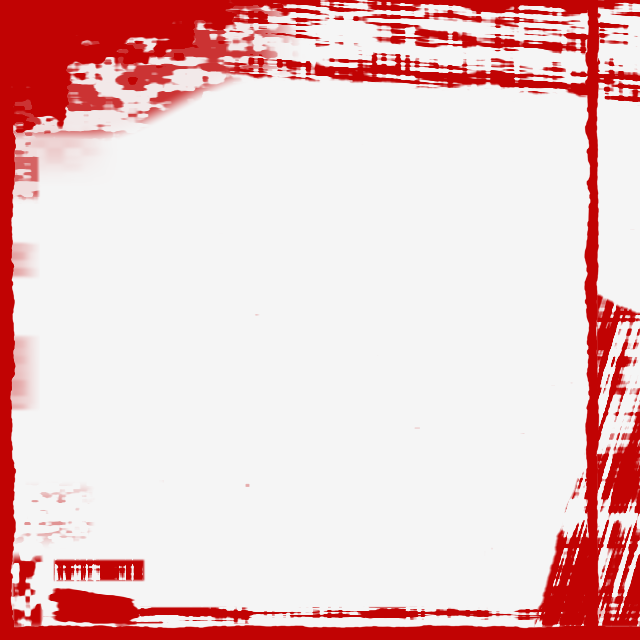
Give the GLSL for this background, as a three.js fragment shader.

```glsl
// Grunge frame: rough red bars and dry-brush scratches around an empty pale sheet.
varying vec2 vUv;

const vec3 PAPER = vec3(0.96);
const vec3 INK = vec3(0.755, 0.01, 0.01);
const float LEFT_EDGE = 0.021;
const float BOTTOM_EDGE = 0.021;
const vec2 BAR = vec2(0.918, 0.934);    // left and right side of the upright bar
const float ROUGHNESS = 0.0045;
const float EDGE_BLUR = 0.0012;
const float TOP_TILT = 0.06;            // fall of the top strokes
const float SIDE_LEAN = 0.29;           // lean of the lower right strokes
const float SCRATCH_BLUR = 0.07;

float hash(vec2 p) {
  vec3 q = fract(p.xyx * vec3(0.1031, 0.1030, 0.0973));
  q += dot(q, q.yzx + 33.33);
  return fract((q.x + q.y) * q.z);
}

// Blocky cell noise: each cell keeps a flat core with short blends between.
float cells(vec2 p) {
  vec2 i = floor(p);
  vec2 f = smoothstep(0.2, 0.8, fract(p));
  float low = mix(hash(i), hash(i + vec2(1.0, 0.0)), f.x);
  float high = mix(hash(i + vec2(0.0, 1.0)), hash(i + vec2(1.0, 1.0)), f.x);
  return mix(low, high, f.y);
}

// Dry-brush marks; amount is roughly the share of the area that is inked.
float scratches(vec2 p, vec2 freq, float amount) {
  float n = 0.48 * cells(p * freq)
          + 0.30 * cells(p * freq * vec2(2.3, 2.1) + 17.0)
          + 0.22 * cells(p * freq.yx * vec2(0.9, 1.6) + 41.0);
  return smoothstep(-SCRATCH_BLUR, SCRATCH_BLUR, n + amount - 1.0);
}

float wobble(float t, float seed) {
  float n = cells(vec2(t * 45.0, seed)) + 0.6 * cells(vec2(t * 140.0, seed + 5.0));
  return ROUGHNESS * (n - 0.8 + 0.4 * sin(t * 23.0 + seed));
}

float below(float v, float edge, float blur) {
  return 1.0 - smoothstep(edge - blur, edge + blur, v);
}

float box(vec2 p, vec2 lo, vec2 hi, vec2 blur) {
  vec2 m = smoothstep(lo - blur, lo + blur, p) * (1.0 - smoothstep(hi - blur, hi + blur, p));
  return m.x * m.y;
}

float bump(float v, float center, float width) {
  float d = (v - center) / width;
  return exp(-d * d);
}

float frameBars(vec2 p) {
  float ink = below(p.x, LEFT_EDGE + wobble(p.y, 3.0), EDGE_BLUR);
  ink = max(ink, below(p.y, BOTTOM_EDGE + 0.5 * wobble(p.x, 11.0), EDGE_BLUR));
  float barLeft = BAR.x + wobble(p.y, 23.0);
  float barRight = BAR.y + 0.5 * wobble(p.y, 37.0);
  return max(ink, below(p.x, barRight, EDGE_BLUR) - below(p.x, barLeft, EDGE_BLUR));
}

float topStrokes(vec2 p) {
  float beyond = step(BAR.y, p.x);
  float s = p.y + TOP_TILT * (p.x - 0.4) - 0.02 * beyond;
  float amount = 0.45 + 0.22 * smoothstep(0.975, 1.0, p.y)
    + 0.16 * bump(s, 0.897, 0.009) - 0.22 * bump(s, 0.935, 0.014)
    + 0.15 * box(p, vec2(0.88, 0.93), vec2(0.92, 1.0), vec2(0.01));
  float lower = 0.881 - 0.025 * beyond + wobble(p.x, 51.0);
  float area = smoothstep(lower - 0.003, lower + 0.003, s) * smoothstep(0.3, 0.38, p.x);
  return area * scratches(vec2(p.x, s), vec2(13.0, 150.0), amount);
}

float cornerMass(vec2 p) {
  // Heavy paint thins toward a stepped lower edge.
  float heavy = mix(0.81, 0.905, smoothstep(0.09, 0.12, p.x))
    + 0.045 * smoothstep(0.2, 0.34, p.x) + 0.07 * smoothstep(0.33, 0.43, p.x);
  float amount = clamp(0.5 + 8.0 * (p.y - heavy), 0.0, 1.12);
  float ink = scratches(p, vec2(28.0, 75.0), amount);

  // Pale crosshatch under the heavy paint.
  float low = mix(0.785, 0.885, smoothstep(0.14, 0.42, p.x));
  float area = smoothstep(low - 0.012, low + 0.025, p.y) * (1.0 - smoothstep(0.38, 0.48, p.x));
  float hatch = scratches(p + 3.0, vec2(24.0, 95.0), 0.49);
  return max(ink, area * (0.75 * hatch + 0.05));
}

float leanStrokes(vec2 p) {
  float u = p.x - SIDE_LEAN * p.y;
  float upper = 0.535 - 0.4 * (p.x - 0.94) + wobble(u * 2.0, 61.0);
  float outer = smoothstep(BAR.y - 0.002, BAR.y, p.x) * below(p.y, upper, 0.003);
  float inner = smoothstep(0.825, 0.831, u + wobble(p.y, 67.0)) * below(p.x, BAR.y, 0.002);
  float amount = 0.51 + 0.10 * bump(p.y, 0.25, 0.035) - 0.28 * bump(p.y, 0.193, 0.017)
    + 0.09 * below(p.y, 0.16, 0.02) - 0.07 * bump(p.y, 0.34, 0.04)
    + 0.16 * below(u, 0.805, 0.012) * smoothstep(0.36, 0.42, p.y);
  float area = max(outer, inner) * smoothstep(0.012, 0.025, p.y);
  return area * scratches(vec2(u, p.y), vec2(115.0, 9.0), amount);
}

float bottomStrokes(vec2 p) {
  float band = box(p, vec2(0.16, 0.026), vec2(0.92, 0.051), vec2(0.05, 0.002));
  float amount = 0.42 + 0.38 * bump(p.y, 0.043, 0.006)
    - 0.25 * box(p, vec2(0.39, 0.0), vec2(0.57, 0.1), vec2(0.01));
  float ink = band * scratches(p, vec2(10.0, 190.0), amount);
  float smudgeArea = box(p, vec2(0.09, 0.026), vec2(0.22, 0.085 - 0.2 * (p.x - 0.1)), vec2(0.04, 0.014));
  ink = max(ink, scratches(p, vec2(14.0, 90.0), 1.1 * smudgeArea));
  float bars = scratches(p, vec2(170.0, 8.0), 0.62 + 0.3 * bump(p.y, 0.122, 0.004));
  ink = max(ink, bars * box(p, vec2(0.085, 0.093), vec2(0.225, 0.125), vec2(0.003)));
  float corner = box(p, vec2(0.02, 0.02), vec2(0.065, 0.13), vec2(0.004, 0.01));
  return max(ink, corner * scratches(p, vec2(50.0, 45.0), 0.47));
}

float paleStains(vec2 p) {
  float fade = 1.0 - smoothstep(0.02, 0.07, p.x);
  float grain = 0.4 + 0.6 * cells(p * vec2(35.0, 80.0));
  float rows = box(p, vec2(0.0, 0.566), vec2(0.062, 0.62), vec2(0.001, 0.004))
    + box(p, vec2(0.0, 0.36), vec2(0.062, 0.475), vec2(0.001, 0.004));
  float stain = 0.35 * fade * grain * rows;
  float high = box(p, vec2(0.0, 0.69), vec2(0.06, 0.81), vec2(0.004, 0.01));
  stain = max(stain, high * (0.1 + 0.5 * scratches(p, vec2(30.0, 100.0), 0.47)));
  float haze = box(p, vec2(0.02, 0.74), vec2(0.14, 0.81), vec2(0.05, 0.035));
  float flecks = box(p, vec2(0.02, 0.16), vec2(0.14, 0.23), vec2(0.01, 0.02));
  return max(stain, max(0.18 * haze * grain, 0.4 * flecks * scratches(p, vec2(40.0, 110.0), 0.34)));
}

void main() {
  float ink = max(frameBars(vUv), max(topStrokes(vUv), cornerMass(vUv)));
  ink = max(ink, max(leanStrokes(vUv), bottomStrokes(vUv)));
  ink = max(ink, paleStains(vUv));
  gl_FragColor = vec4(mix(PAPER, INK, clamp(ink, 0.0, 1.0)), 1.0);
}
```
